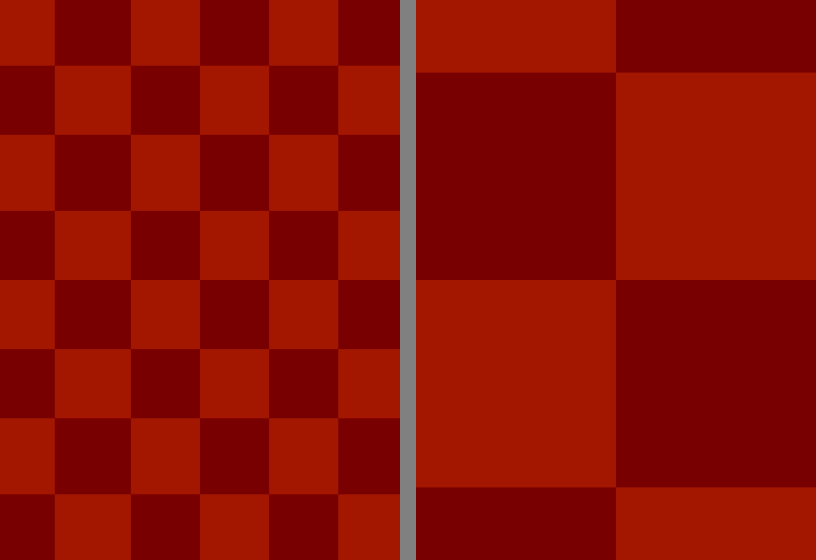
Left, the full canvas; right, a detail of the centre.
This pattern is drawn by a Shadertoy shader. Its source:

```glsl
// Two-tone red checkerboard whose every fourth row and column is slightly wider
const vec3 DARK_RED = vec3(0.47, 0.0, 0.0);
const vec3 BRIGHT_RED = vec3(0.64, 0.09, 0.0);
const float UNITS_HIGH = 81.0;  // canvas height in grid units
const float CELL = 10.0;        // regular cell width in grid units
const float WIDE_EVERY = 4.0;   // one cell in this many is a unit wider
const int EDGES_PER_SIDE = 4;   // edges on each side of the centre (even)

// Position of the k-th cell edge, counted from the centre
float edgePosition(float k) {
    return CELL * k + floor((k + 1.0) / WIDE_EVERY);
}

// +1 or -1 in alternate bands along each axis, smoothed over one pixel
vec2 bandSign(vec2 p, float pixel) {
    vec2 bands = vec2(1.0);
    for (int k = -EDGES_PER_SIDE; k <= EDGES_PER_SIDE; k++) {
        vec2 edgeDistance = p - edgePosition(float(k));
        bands *= clamp(2.0 * edgeDistance / pixel, -1.0, 1.0);
    }
    return bands;
}

void mainImage(out vec4 fragColor, in vec2 fragCoord) {
    // Centred grid units, y pointing down
    float pixel = UNITS_HIGH / iResolution.y;
    vec2 p = (fragCoord - 0.5 * iResolution.xy) * vec2(pixel, -pixel);

    // Opposite band signs make a bright cell
    vec2 bands = bandSign(p, pixel);
    float bright = 0.5 - 0.5 * bands.x * bands.y;
    fragColor = vec4(mix(DARK_RED, BRIGHT_RED, bright), 1.0);
}
```
